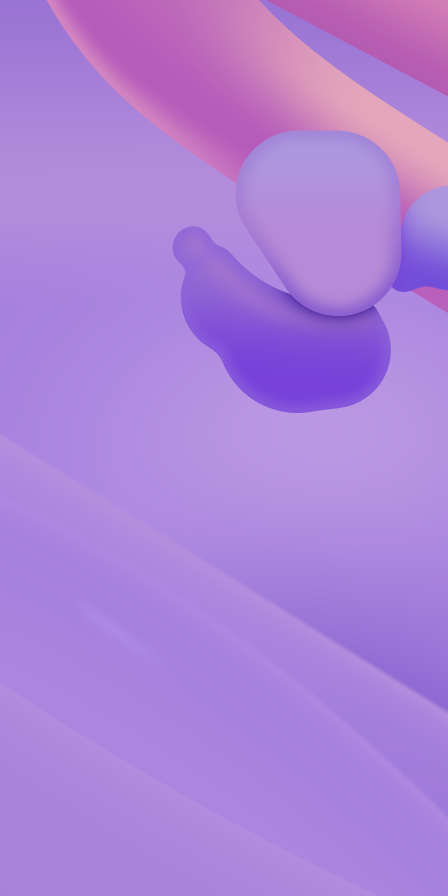
Reproduce this background procedurally as a WebGL 2 fragment shader.

```glsl
#version 300 es
precision highp float;
// Soft lavender backdrop with glossy pebbles resting before a pink tube.
// Shapes are distance functions; folds and tube edges are simple curves.
// Layout space: 384 units wide, 768 tall, y pointing down.

uniform vec2 u_resolution;
out vec4 fragColor;

const vec2 LAYOUT = vec2(384.0, 768.0);
const vec3 LAVENDER = vec3(0.67, 0.52, 0.87);
const vec3 DUSK = vec3(0.60, 0.45, 0.83);
const vec3 SHADE = vec3(0.54, 0.39, 0.81);
const vec3 GLOW = vec3(0.755, 0.62, 0.90);
const vec3 MAGENTA = vec3(0.71, 0.36, 0.73);
const vec3 ROSE = vec3(0.84, 0.54, 0.76);
const vec3 PEACH = vec3(0.89, 0.65, 0.73);
const vec3 VIOLET = vec3(0.47, 0.26, 0.85);
const vec3 DEEP = vec3(0.31, 0.17, 0.62);
const vec3 MIST = vec3(0.68, 0.60, 0.87);
const vec3 LILAC = vec3(0.71, 0.54, 0.84);

float cover(float d) {
    return clamp(0.5 - d * u_resolution.x / LAYOUT.x, 0.0, 1.0);
}

float smin(float a, float b, float k) {
    float h = max(k - abs(a - b), 0.0) / k;
    return min(a, b) - h * h * k * 0.25;
}

float disc(vec2 p, vec2 c, float r) { return length(p - c) - r; }

float triangle(vec2 p, vec2 a, vec2 b, vec2 c) {
    vec2 v[3] = vec2[3](a, b, c);
    float d = 1e9, inside = 1e9;
    for (int i = 0; i < 3; i++) {
        vec2 e = v[(i + 1) % 3] - v[i], w = p - v[i];
        d = min(d, length(w - e * clamp(dot(w, e) / dot(e, e), 0.0, 1.0)));
        inside = min(inside, e.x * w.y - e.y * w.x);
    }
    return inside > 0.0 ? -d : d;
}

// Signed distance to a descending curve that starts steep and straightens.
float bend(vec2 p, float start, float drop) {
    float x = p.x - start, e = exp(-x / 52.0);
    float slope = 0.6 + drop / 52.0 * e;
    return (p.y - 0.6 * x - drop * (1.0 - e)) / sqrt(1.0 + slope * slope);
}

vec3 backdrop(vec2 p) {
    vec3 c = mix(DUSK, vec3(0.70, 0.55, 0.86), smoothstep(-20.0, 170.0, p.y));
    c = mix(c, vec3(0.65, 0.50, 0.87), smoothstep(165.0, 270.0, p.y));
    vec2 g = (p - vec2(275.0, 385.0)) / vec2(190.0, 130.0);
    c = mix(c, GLOW, 0.9 * exp(-dot(g, g)));
    // Darker slope above the first fold
    float f1 = p.y - 372.0 - 0.62 * p.x;
    c = mix(c, SHADE, 0.85 * exp(min(f1, 0.0) / 75.0) * smoothstep(80.0, 400.0, p.x));
    // Three overlapping folds, each lit along its upper edge
    float f2 = p.y - 425.0 - 0.45 * p.x - 0.0007 * p.x * p.x;
    float f3 = p.y - 585.0 - 0.66 * p.x + 0.0003 * p.x * p.x;
    vec3 sheet = mix(LAVENDER, vec3(0.63, 0.48, 0.86), smoothstep(100.0, 384.0, p.x));
    sheet = mix(sheet, vec3(0.73, 0.58, 0.87), 0.8 * exp(-max(f1, 0.0) / 22.0));
    c = mix(c, sheet, smoothstep(-3.0, 4.0, f1));
    sheet = mix(vec3(0.65, 0.50, 0.87), vec3(0.69, 0.54, 0.88), exp(-max(f2, 0.0) / 14.0));
    sheet = mix(sheet, LAVENDER, smoothstep(30.0, 150.0, f2));
    c = mix(c, sheet, smoothstep(-4.0, 4.0, f2));
    // Faint crease in the middle fold
    float crease = p.y - 520.0 - 0.72 * (p.x - 70.0);
    float span = smoothstep(55.0, 85.0, p.x) * (1.0 - smoothstep(95.0, 160.0, p.x));
    c += 0.03 * span * exp(-crease * crease / 60.0);
    sheet = mix(vec3(0.66, 0.51, 0.85), vec3(0.70, 0.55, 0.87), exp(-max(f3, 0.0) / 45.0));
    return mix(c, sheet, smoothstep(-2.0, 2.0, f3));
}

vec3 tubes(vec3 c, vec2 p) {
    float lower = bend(p, 40.0, 62.0), upper = bend(p, 222.0, 26.0);
    float t = clamp(upper / max(upper - lower, 1.0), 0.0, 1.0);
    float along = smoothstep(130.0, 350.0, p.x + 0.3 * p.y);
    vec3 body = mix(MAGENTA, PEACH, (1.0 - smoothstep(0.12, 0.68, t)) * mix(0.25, 1.0, along));
    body = mix(body, ROSE, smoothstep(0.72, 1.0, t) * mix(0.9, 0.1, along));
    c = mix(c, body, cover(max(lower, -upper)));
    // Second tube in the top corner
    float far = (p.y - 0.53 * (p.x - 228.0)) * 0.88;
    body = mix(vec3(0.71, 0.36, 0.70), vec3(0.82, 0.49, 0.71), smoothstep(5.0, 75.0, -far));
    return mix(c, body, cover(far));
}

vec3 pebbles(vec3 c, vec2 p) {
    float egg = triangle(p, vec2(256, 166), vec2(289, 166), vec2(290, 217)) - 54.0;
    // Small pebble at the right border
    float side = smin(disc(p, vec2(388, 204), 45.0), disc(p, vec2(345, 238), 12.0), 22.0);
    vec3 body = mix(MIST, vec3(0.45, 0.31, 0.85), smoothstep(180.0, 246.0, p.y - 0.25 * (p.x - 384.0)));
    body = mix(body, VIOLET, 0.55 * exp(-max(egg, 0.0) / 9.0));
    c = mix(c, body, cover(side));
    // Bean hollowed by a round cut
    float bean = smin(disc(p, vec2(166, 212), 18.0), disc(p, vec2(205, 255), 50.0), 10.0);
    bean = smin(bean, disc(p, vec2(255, 285), 69.0), 8.0);
    bean = smin(bean, disc(p, vec2(285, 300), 50.0), 6.0);
    float hollow = disc(p, vec2(285, 145), 113.0);
    bean = -smin(-bean, hollow, 14.0);
    body = mix(vec3(0.59, 0.43, 0.82), VIOLET, smoothstep(225.0, 325.0, p.y + 0.1 * (250.0 - p.x)));
    body = mix(body, vec3(0.65, 0.46, 0.82), 0.6 * exp(-pow((hollow - 16.0) / 11.0, 2.0)));
    body = mix(body, vec3(0.56, 0.39, 0.86), 0.6 * smoothstep(-14.0, 0.0, bean));
    body = mix(body, DEEP, 0.85 * exp(-max(egg, 0.0) / 7.0));
    c = mix(c, body, cover(bean));
    // Pale egg with a violet underside
    body = mix(MIST, LILAC, smoothstep(118.0, 205.0, p.y));
    float under = smoothstep(-0.1, 0.9, dot(p - vec2(275, 190), vec2(0.15, 0.98)) / 80.0);
    float rim = smoothstep(-24.0, 0.0, egg);
    body = mix(body, vec3(0.53, 0.36, 0.81), rim * rim * (0.3 + 0.6 * under));
    return mix(c, body, cover(egg));
}

void main() {
    vec2 uv = gl_FragCoord.xy / u_resolution;
    vec2 p = vec2(uv.x, 1.0 - uv.y) * LAYOUT;
    fragColor = vec4(pebbles(tubes(backdrop(p), p), p), 1.0);
}
```
